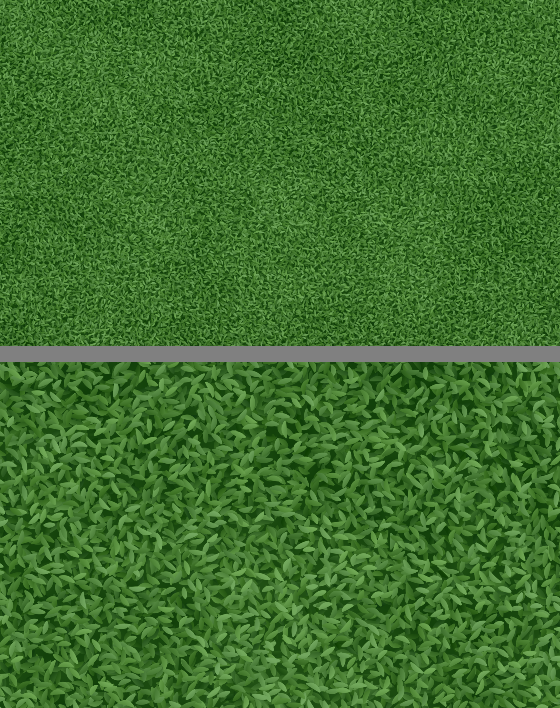
Top, the full canvas; bottom, a detail of the centre.
This texture is drawn by a WebGL 1 fragment shader. Its source:

```glsl
precision highp float;
uniform vec2 u_resolution;

float hash(vec2 p) {
  return fract(sin(dot(p, vec2(127.1, 311.7))) * 43758.5453);
}

float noise(vec2 p) {
  vec2 i = floor(p), f = fract(p);
  f = f * f * (3.0 - 2.0 * f);
  return mix(mix(hash(i), hash(i + vec2(1.0, 0.0)), f.x),
             mix(hash(i + vec2(0.0, 1.0)), hash(i + vec2(1.0, 1.0)), f.x), f.y);
}

mat2 rotation(float a) {
  return mat2(cos(a), sin(a), -sin(a), cos(a));
}

// Shade runs from deep shadow through mid green to lit tips.
vec3 grassColour(float shade, float tint) {
  vec3 shadow = vec3(0.06, 0.24, 0.03);
  vec3 middle = vec3(0.23, 0.43, 0.15);
  vec3 lit = vec3(0.41, 0.62, 0.32);
  vec3 colour = mix(shadow, middle, clamp(shade * 2.0, 0.0, 1.0));
  colour = mix(colour, lit, clamp(shade * 2.0 - 1.0, 0.0, 1.2));
  return colour + vec3(0.01, -0.005, 0.05) * (tint - 0.5);
}

void main() {
  vec2 p = gl_FragCoord.xy / u_resolution.y;
  float density = 74.0;
  float pixel = density / u_resolution.y;
  float shade = 0.02 + 0.12 * noise(p * 60.0);
  float tint = 0.5;

  // Blades are painted from the deepest layer to the topmost.
  for (int layer = 0; layer < 5; layer++) {
    float height = float(layer);
    float turn = height * 1.1 + 0.4;
    vec2 g = rotation(turn) * p * density + height * 37.3;
    vec2 cell = floor(g);
    for (int y = -1; y <= 1; y++) {
      for (int x = -1; x <= 1; x++) {
        vec2 id = cell + vec2(float(x), float(y));
        vec2 seed = id + height * 19.7;
        vec2 root = id + 0.5 + 0.8 * (vec2(hash(seed), hash(seed + 5.3)) - 0.5);

        // Neighbouring blades lean loosely the same way.
        float lean = 3.0 * noise(id * 0.07 + height) + 2.8 * (hash(seed + 9.1) - 0.5);
        vec2 q = rotation(lean) * (g - root);
        float halfLength = mix(0.42, 0.62, hash(seed + 2.7));
        float along = q.x / halfLength;
        q.y += (hash(seed + 7.9) - 0.5) * 1.1 * q.x * q.x;

        // Tapered blade, brighter along one edge.
        float halfWidth = 0.19 * (1.0 - 0.75 * along * along);
        float edge = max(abs(q.y) - halfWidth, abs(q.x) - halfLength);
        float cover = 1.0 - smoothstep(-0.45 * pixel, 0.45 * pixel, edge);
        float bladeShade = 0.25 + 0.14 * height + 0.5 * (hash(seed + 3.1) - 0.5);
        bladeShade += 0.5 * q.y + 0.08 * along;
        shade = mix(shade, bladeShade, cover);
        tint = mix(tint, hash(seed + 6.4), cover);
      }
    }
  }

  // Faint wear across the lawn.
  shade += 0.12 * (noise(p * 5.0) - 0.5) + 0.12 * (noise(p * 17.0 + 8.0) - 0.5);
  gl_FragColor = vec4(grassColour(shade, tint), 1.0);
}
```
